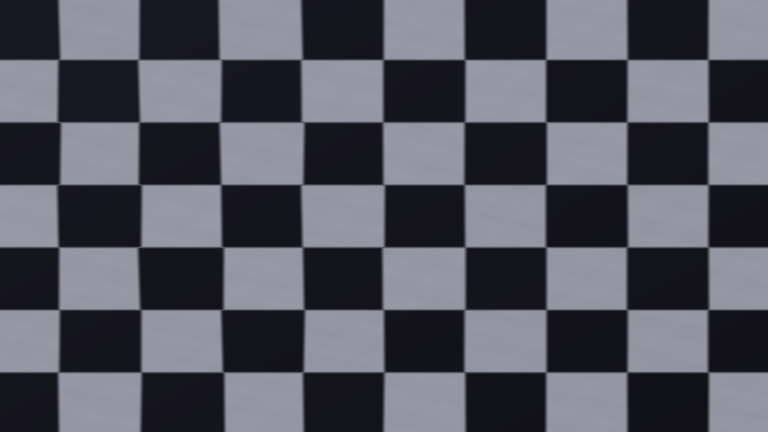
A WebGL 2 fragment shader for this pattern:

```glsl
#version 300 es
precision highp float;

#define CELL vec2(0.1057, 0.1447)
#define ORIGIN vec2(0.0771, 0.1377)
#define EDGE_SOFT vec2(0.0036, 0.0040)
#define WOBBLE 0.0026
#define LEAN 0.0060
#define LIGHT vec3(0.583, 0.590, 0.640)
#define DARK_BLACK vec3(0.066, 0.064, 0.095)
#define DARK_BLUE vec3(0.092, 0.092, 0.132)
#define MOTTLE 0.007

uniform vec2 u_resolution;
out vec4 fragColor;

// Layered sines, roughly -1..1
float waves(vec2 p) {
    return 0.5 * sin(p.x * 2.1 + p.y * 2.7)
         + 0.3 * sin(p.x * 4.3 - p.y * 1.9 + 1.3)
         + 0.2 * sin(p.x * 1.7 + p.y * 6.1 + 4.0);
}

// Sideways shift of a vertical edge: uneven per row, steadier to the right
float edgeShift(float column, float row, vec2 uv, float rowPos) {
    float fade = mix(1.0, 0.3, smoothstep(0.3, 0.8, uv.x));
    float offset = waves(vec2(column, row));
    float slant = waves(vec2(row + 3.0, column)) * (rowPos - 0.5);
    float lean = exp(-pow((uv.x - 0.30) / 0.14, 2.0)) * (0.5 - uv.y);
    return WOBBLE * fade * (offset + slant) + LEAN * lean;
}

// Signed step across an edge, flipping direction at every other edge
float softSquare(float dist, float index, float halfWidth) {
    float side = 2.0 * smoothstep(-halfWidth, halfWidth, dist) - 1.0;
    return mod(index, 2.0) < 0.5 ? side : -side;
}

void main() {
    vec2 uv = gl_FragCoord.xy / u_resolution;
    vec2 grid = (uv - ORIGIN) / CELL;
    vec2 edge = floor(grid + 0.5);
    float row = floor(grid.y);

    // Distances to the nearest edges
    vec2 dist = (grid - edge) * CELL;
    dist.x -= edgeShift(edge.x, row, uv, fract(grid.y));
    vec2 halfWidth = max(EDGE_SOFT, 0.75 / u_resolution);

    // Alternating squares
    float checker = softSquare(dist.x, edge.x, halfWidth.x)
                  * softSquare(dist.y, edge.y, halfWidth.y);
    float lightness = 0.5 - 0.5 * checker;

    // Uneven dye in the dark squares, bluer to the upper left
    float cellTone = waves(floor(grid) * 1.37 + 2.0);
    float blueness = 0.5 + 0.7 * (uv.y - uv.x) + 0.25 * cellTone;
    vec3 dark = mix(DARK_BLACK, DARK_BLUE, clamp(blueness, 0.0, 1.0));

    // Faint cloth mottling on the light squares
    float cloth = waves(uv * vec2(19.0, 31.0)) + 0.5 * waves(uv * vec2(47.0, 83.0));
    vec3 light = LIGHT + MOTTLE * (cloth + cellTone);

    fragColor = vec4(mix(dark, light, lightness), 1.0);
}
```
